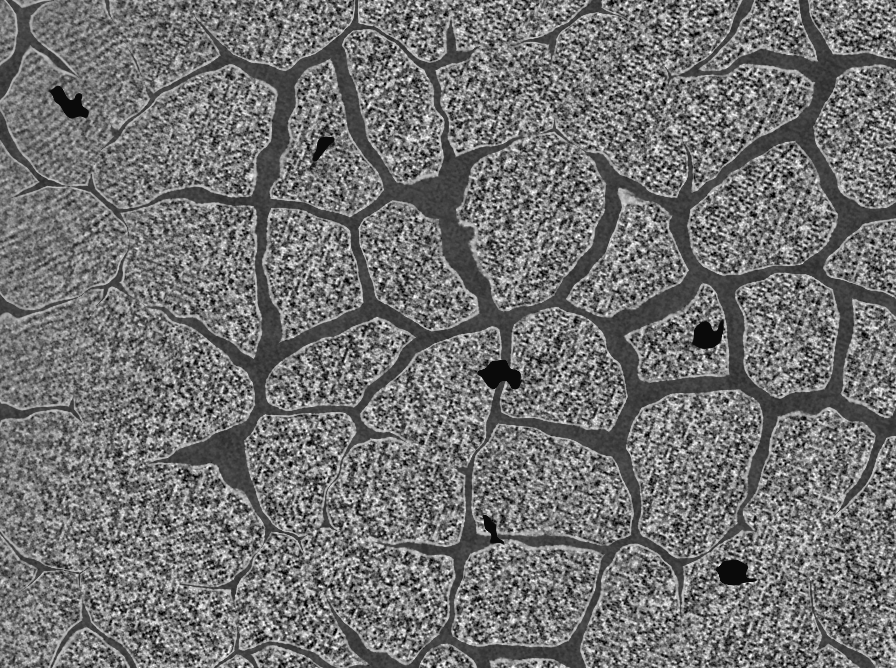
This texture is drawn by a Shadertoy shader. Its source:

```glsl
// Micrograph of a cast alloy: speckled grey grains parted by a broken dark network.
// Warped Voronoi borders form the walls, with bright rims; value noise makes the
// speckle, and striped patches and small black pores are laid over it.

#define GRAINS_PER_HEIGHT 5.6
#define WALL_WIDTH 0.025
#define WALL_GAPS 0.30
#define RIM_WIDTH 0.0022
#define SPECKLE_SCALE 265.0
#define SPECKLE_CONTRAST 0.84
#define STRIPE_SCALE 520.0
#define MATRIX_GREY 0.475
#define WALL_GREY 0.25
#define RIM_GREY 0.76
#define PORE_GREY 0.04

float hash(vec2 p) {
    return fract(sin(dot(p, vec2(127.1, 311.7))) * 43758.5453);
}

vec2 hash2(vec2 p) {
    return vec2(hash(p), hash(p + 57.3));
}

float noise(vec2 p) {
    vec2 i = floor(p), f = fract(p);
    f = f * f * (3.0 - 2.0 * f);
    return mix(mix(hash(i), hash(i + vec2(1, 0)), f.x),
               mix(hash(i + vec2(0, 1)), hash(i + vec2(1, 1)), f.x), f.y);
}

vec2 warp(vec2 p, float scale) {
    return vec2(noise(p * scale), noise(p * scale + 31.7)) - 0.5;
}

mat2 rotation(float angle) {
    float c = cos(angle), s = sin(angle);
    return mat2(c, s, -s, c);
}

// x: distance to nearest border, y: to the second nearest, z: random value of the grain
vec3 grainBorders(vec2 p) {
    vec2 cell = floor(p), nearest = vec2(0), home = cell;
    float best = 1e3;
    for (int y = -1; y <= 1; y++)
    for (int x = -1; x <= 1; x++) {
        vec2 c = cell + vec2(x, y);
        vec2 r = c + 0.1 + 0.8 * hash2(c) - p;
        if (dot(r, r) < best) { best = dot(r, r); nearest = r; home = c; }
    }
    vec2 border = vec2(1e3);
    for (int y = -2; y <= 2; y++)
    for (int x = -2; x <= 2; x++) {
        if (x == 0 && y == 0) continue;
        vec2 c = home + vec2(x, y);
        vec2 r = c + 0.1 + 0.8 * hash2(c) - p;
        float d = dot(0.5 * (r + nearest), normalize(r - nearest));
        border = d < border.x ? vec2(d, border.x) : vec2(border.x, min(border.y, d));
    }
    return vec3(border, hash(home + 9.1));
}

// Signed distance to one ragged pore in some cells of a coarse grid
float poreDistance(vec2 p) {
    vec2 q = (p + 0.025 * warp(p, 60.0)) * 3.2;
    vec2 cell = floor(q);
    vec2 r = fract(q) - 0.3 - 0.4 * hash2(cell + 4.0);
    r = rotation(2.0 * hash(cell + 2.0) - 1.0) * r;
    float size = 0.045 * step(0.45, hash(cell + 8.0)) * (0.5 + hash(cell + 6.0));
    return (length(r * vec2(0.55, 1.4)) - size) / 3.2;
}

void mainImage(out vec4 fragColor, in vec2 fragCoord) {
    vec2 p = fragCoord / iResolution.y;
    float soft = 0.7 / iResolution.y;

    // Curved grain borders with uneven width, thicker where they meet
    vec2 bent = p + 0.065 * warp(p, 8.0) + 0.012 * warp(p, 38.0);
    vec3 grain = grainBorders(bent * GRAINS_PER_HEIGHT);
    vec2 border = grain.xy / GRAINS_PER_HEIGHT;
    float thickness = 0.8 * noise(p * 6.0 + 3.0) + 0.2 * noise(p * 21.0);
    float junction = 1.0 - smoothstep(0.0, 0.035, border.y);
    float halfWidth = WALL_WIDTH * (thickness - WALL_GAPS) + 0.005 * junction;
    float wallDistance = border.x - halfWidth;

    // Speckle, calmer toward the upper left
    float calm = 1.0 - smoothstep(0.0, 0.55, p.x + 0.35 * (1.0 - p.y) + 0.15 * noise(p * 4.0) - 0.1);
    vec2 s = rotation(0.35) * p * SPECKLE_SCALE;
    float speckle = noise(s) - 0.5 + 0.42 * (noise(s * 1.83 + 17.0) - 0.5);
    float grey = MATRIX_GREY - 0.02 * calm + SPECKLE_CONTRAST * speckle * mix(1.0, 0.42, calm);
    grey += 0.05 * (noise(p * 45.0) - 0.5);

    // Patches of fine stripes, one direction per grain
    float angle = mix(-1.1 + 0.9 * grain.z, -0.45, calm);
    vec2 along = rotation(angle) * (p + 0.006 * warp(p, 25.0));
    float patches = smoothstep(0.6, 0.8, noise(p * 7.0 + 40.0) + 0.3 * calm);
    float stripe = sin(along.y * STRIPE_SCALE + 3.0 * noise(along * 30.0));
    grey += 0.13 * patches * stripe * noise(along * vec2(30.0, 110.0));

    // Bright rim, then dark wall, then pores
    float rim = 1.0 - smoothstep(0.0, RIM_WIDTH + soft, abs(wallDistance - RIM_WIDTH));
    rim *= smoothstep(-0.002, 0.002, halfWidth) * (0.35 + 0.65 * noise(p * 50.0 + 5.0));
    grey = mix(grey, RIM_GREY, rim);
    float wallTone = WALL_GREY + 0.10 * speckle + 0.06 * (noise(p * 30.0) - 0.5);
    grey = mix(grey, wallTone, 1.0 - smoothstep(-soft, soft, wallDistance));
    float pore = 1.0 - smoothstep(-soft, soft, poreDistance(p));
    grey = mix(grey, PORE_GREY, pore);

    fragColor = vec4(vec3(clamp(grey, 0.0, 1.0)), 1.0);
}
```
